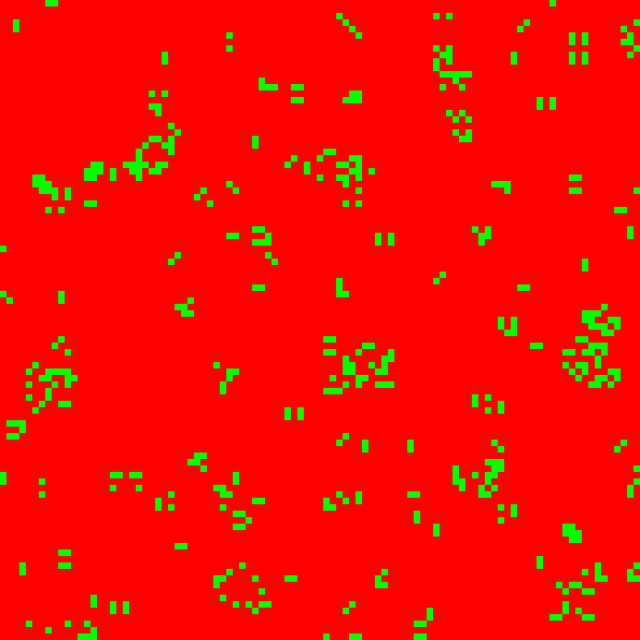
Reproduce this pattern procedurally as a Shadertoy shader.

```glsl
// Sparse green cells on red: one step of a birth-on-two cellular automaton.

const float CELLS = 99.0;
const vec3 RED = vec3(1.0, 0.0, 0.0);
const vec3 GREEN = vec3(0.0, 1.0, 0.0);

// Integer hash of a grid position, 0 to 1.
float hash(vec2 cell, uint salt) {
    uvec2 q = uvec2(ivec2(cell) + 512);
    uint h = q.x * 73856093u ^ q.y * 19349663u ^ salt * 83492791u;
    h = (h ^ (h >> 16)) * 0x7feb352du;
    h = (h ^ (h >> 15)) * 0x846ca68bu;
    h ^= h >> 16;
    return float(h >> 8) / 16777216.0;
}

// Is the cell inside one of the scattered crowded spots?
bool crowded(vec2 cell) {
    vec2 tile = floor(cell / 16.0);
    vec2 jitter = vec2(hash(tile, 1u), hash(tile, 2u));
    vec2 center = (tile + mix(vec2(0.28), vec2(0.72), jitter)) * 16.0;
    return hash(tile, 3u) < 0.35 && distance(cell, center) < 4.2;
}

// Random parent generation, denser inside the spots.
bool parent(vec2 cell) {
    return hash(cell, 4u) < (crowded(cell) ? 0.2 : 0.046);
}

// A cell is born from exactly two parents. Outside the spots, parents two
// steps apart in a row or diagonal are barren: pairs remain, not triples.
float alive(vec2 cell) {
    float count = 0.0, squares = 0.0;
    vec2 total = vec2(0.0);
    for (int y = -1; y <= 1; y++)
    for (int x = -1; x <= 1; x++) {
        vec2 offset = vec2(x, y);
        if ((x != 0 || y != 0) && parent(cell + offset)) {
            count += 1.0;
            total += offset;
            squares += dot(offset, offset);
        }
    }
    int gapSquared = int(2.0 * squares - dot(total, total) + 0.5);
    bool fertile = gapSquared % 4 != 0 || crowded(cell);
    return count == 2.0 && fertile ? 1.0 : 0.0;
}

void mainImage(out vec4 fragColor, in vec2 fragCoord) {
    float pixel = CELLS / iResolution.y;
    vec2 p = fragCoord * pixel;

    // Blend the four cells around the nearest corner by pixel coverage.
    vec2 corner = floor(p + 0.5);
    vec2 cover = clamp((p - corner) / pixel + 0.5, 0.0, 1.0);
    float below = mix(alive(corner - 1.0), alive(corner - vec2(0.0, 1.0)), cover.x);
    float above = mix(alive(corner - vec2(1.0, 0.0)), alive(corner), cover.x);

    fragColor = vec4(mix(RED, GREEN, mix(below, above, cover.y)), 1.0);
}
```
